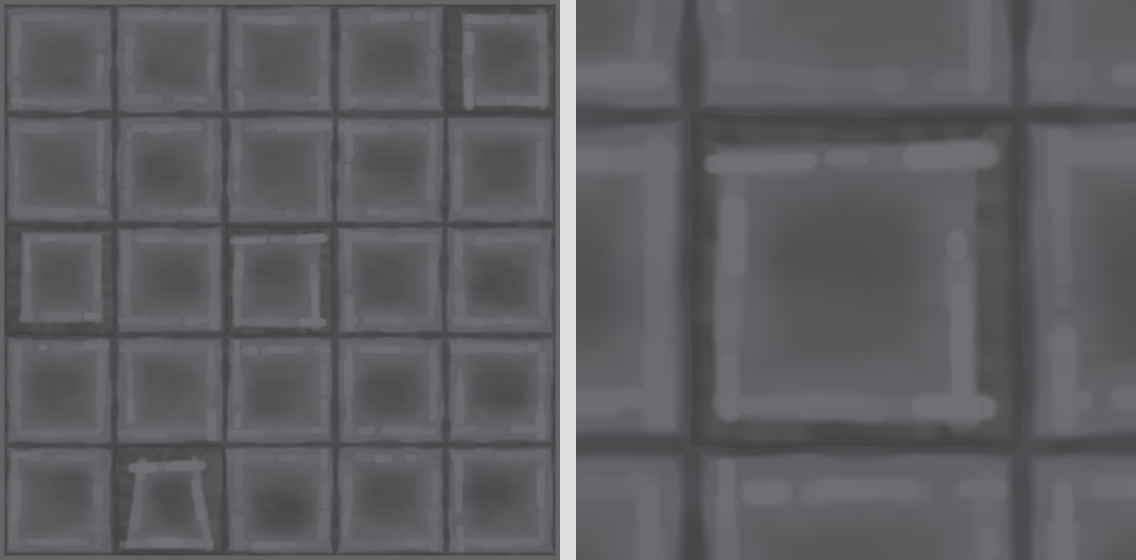
Left, the full canvas; right, a detail of the centre.
A Shadertoy shader for this texture:

```glsl
// Five by five hand-painted grey stone tiles with chipped pale rims, dark joints and a few sunken blocks.

const float TILES = 5.0;
const float MARGIN = 0.0078;
const vec3 FRAME = vec3(0.39, 0.40, 0.395);
const vec3 STONE = vec3(0.390, 0.383, 0.405);
const vec3 CORE = vec3(0.358, 0.356, 0.360);
const vec3 RIM = vec3(0.465, 0.458, 0.475);
const vec3 BEVEL = vec3(0.305, 0.303, 0.308);
const vec3 JOINT = vec3(0.262, 0.260, 0.268);

// Sunken blocks: column, row, taper; then insets left, right, bottom, top
const vec3 SUNKEN[4] = vec3[4](vec3(4, 4, 0), vec3(0, 2, 0), vec3(2, 2, 0), vec3(1, 0, 0.12));
const vec4 INSETS[4] = vec4[4](vec4(0.16, 0.07, 0.09, 0.10), vec4(0.16, 0.13, 0.12, 0.07),
                               vec4(0.09, 0.14, 0.08, 0.09), vec4(0.15, 0.15, 0.05, 0.15));

float hash(vec2 p) {
    return fract(sin(dot(p, vec2(127.1, 311.7))) * 43758.5453);
}

float noise(vec2 p) {
    vec2 i = floor(p), f = fract(p);
    f = f * f * (3.0 - 2.0 * f);
    return mix(mix(hash(i), hash(i + vec2(1, 0)), f.x),
               mix(hash(i + vec2(0, 1)), hash(i + vec2(1, 1)), f.x), f.y);
}

float fbm(vec2 p) {
    float sum = 0.0, amp = 0.55;
    for (int i = 0; i < 3; i++) {
        sum += amp * noise(p);
        p = p * 2.1 + 17.3;
        amp *= 0.5;
    }
    return sum;
}

// Corner k of the face, counterclockwise from the lower left
vec2 faceCorner(int k, vec2 id, vec4 inset, float taper) {
    k = k % 4;
    vec2 c = vec2(k == 1 || k == 2, k >= 2);
    vec2 p = mix(inset.xz, 1.0 - inset.yw, c);
    p.x += taper * (c.y - 0.5) * (1.0 - 2.0 * c.x);
    vec2 seed = id * 7.0 + c * 3.0;
    return p + 0.03 * (vec2(hash(seed), hash(seed + 41.0)) - 0.5);
}

// Pale brush dabs along one side; q is (along, inward) from its start
float rimDabs(vec2 q, float len, vec2 seed) {
    float paint = 0.0;
    for (int i = 0; i < 5; i++) {
        vec2 s = seed + float(i) * 5.7;
        float mid = len * mix(0.06, 0.94, (float(i) + hash(s)) / 5.0);
        float halfLen = mix(0.01, 0.15, hash(s + 1.3));
        float radius = mix(0.035, 0.065, hash(s + 2.9));
        vec2 off = q - vec2(mid, 0.05 + 0.02 * (hash(s + 4.1) - 0.5));
        off.x = max(abs(off.x) - halfLen, 0.0);
        float dab = 1.0 - smoothstep(radius * 0.45, radius, length(off));
        paint = max(paint, dab * mix(0.25, 0.85, hash(s + 6.2)));
    }
    return paint;
}

// Uneven dark line around d = 0
float jointLine(float d, vec2 p) {
    float w = mix(0.022, 0.052, noise(p));
    return (1.0 - smoothstep(w * 0.3, w * 1.4, d)) * mix(0.65, 1.0, noise(p * 1.7 + 9.0));
}

vec3 tile(vec2 p, vec2 id) {
    // Shape of this block
    vec4 inset = vec4(0.055) + 0.03 * vec4(hash(id), hash(id + 3.1), hash(id + 5.3), hash(id + 8.7));
    float taper = 0.0, sunk = 0.0;
    for (int i = 0; i < 4; i++) {
        if (distance(SUNKEN[i].xy, id) < 0.5) {
            inset = INSETS[i];
            taper = SUNKEN[i].z;
            sunk = 1.0;
        }
    }
    // Distance inside the face, nearest side and rim paint
    float depth = 1e3, along = 0.0, side = 0.0, rim = 0.0;
    for (int k = 0; k < 4; k++) {
        vec2 a = faceCorner(k, id, inset, taper);
        vec2 edge = faceCorner(k + 1, id, inset, taper) - a;
        float len = length(edge);
        vec2 dir = edge / len;
        vec2 q = vec2(dot(p - a, dir), dot(p - a, vec2(-dir.y, dir.x)));
        if (q.y < depth) { depth = q.y; along = q.x; side = float(k); }
        rim = max(rim, rimDabs(q, len, id * 13.0 + float(k) * 3.7));
    }
    // Face with a worn, darker core
    float cloud = fbm(p * 4.0 + id * 11.0);
    vec3 col = mix(STONE, CORE, smoothstep(0.07, 0.22, depth + 0.14 * (cloud - 0.5)));
    vec2 centre = 0.5 + 0.2 * (vec2(hash(id + 21.0), hash(id + 33.0)) - 0.5);
    float smudge = 1.0 - smoothstep(0.05, 0.36, length((p - centre) * vec2(0.9, 1.1)) + 0.2 * (cloud - 0.5));
    float corner = smoothstep(3.0, 6.5, id.x + 4.0 - id.y);
    col -= smudge * (0.012 + 0.025 * hash(id + 55.0) + 0.03 * corner);
    col += 0.035 * (fbm(p * vec2(3.0, 7.0) + id * 5.0) - 0.5);
    // Streaked bevel around sunken blocks
    float streak = noise(vec2(along * 16.0, depth * 5.0) + side * 23.0 + id);
    vec3 bevel = BEVEL + 0.05 * (streak - 0.5) + (side == 1.0 ? 0.025 : 0.0);
    col = mix(col, bevel, sunk * (1.0 - smoothstep(-0.02, 0.015, depth)));
    return mix(col, RIM, rim * mix(0.72, 0.9, sunk));
}

void mainImage(out vec4 fragColor, in vec2 fragCoord) {
    vec2 uv = fragCoord / iResolution.xy;
    vec2 grid = (uv - MARGIN) / (1.0 - 2.0 * MARGIN) * TILES;
    vec2 warped = grid + 0.035 * (vec2(fbm(grid * 2.3), fbm(grid * 2.3 + 50.0)) - 0.48);
    vec2 id = clamp(floor(warped), 0.0, TILES - 1.0);
    vec3 col = tile(warped - id, id);

    // Joints between the tiles
    vec2 gap = abs(fract(warped + 0.5) - 0.5);
    float joint = max(jointLine(gap.x, grid * vec2(2.0, 6.0)), jointLine(gap.y, grid * vec2(6.0, 2.0) + 30.0));
    col = mix(col, JOINT, joint * 0.9);

    // Plain outer frame
    vec2 toEdge = min(uv, 1.0 - uv);
    float aa = 1.0 / iResolution.y;
    float inside = smoothstep(MARGIN - aa, MARGIN + aa, min(toEdge.x, toEdge.y));
    fragColor = vec4(mix(FRAME, col, inside), 1.0);
}
```
